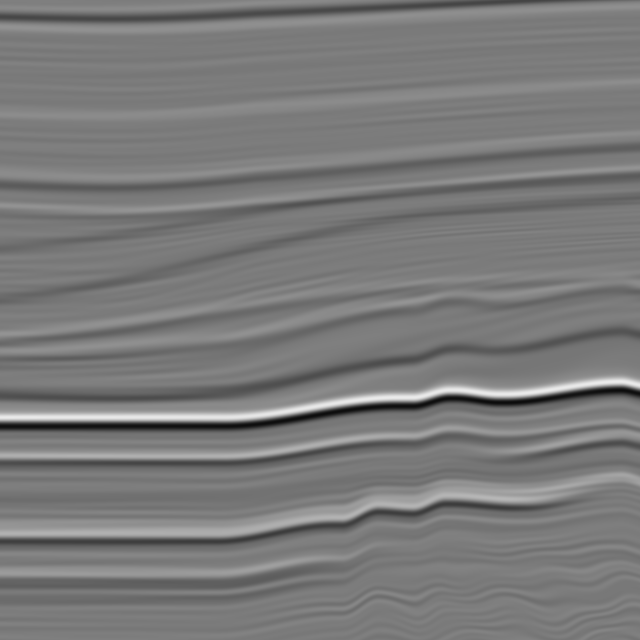
This texture is drawn by a three.js fragment shader. Its source:

```glsl
// Grey seismic section: thin rock layers rising to the right, with one strong folded reflector.
varying vec2 vUv;

const float PI = 3.14159;
const float ROCK_GREY = 0.482;

// Rise of the beds at x: (gentle ramp, sloping beds, middle fold, deep fold)
vec4 bedRise(float x) {
  float ramp = 1.1 * smoothstep(0.15, 1.15, x) - 0.1 * sin(PI * clamp(x / 0.4, 0.0, 1.0));
  float slope = mix(x, smoothstep(0.0, 0.7, x), 0.5);
  float fold = 0.031 * smoothstep(0.35, 0.62, x)
             + 0.012 * smoothstep(0.645, 0.703, x)
             - 0.0065 * smoothstep(0.71, 0.78, x)
             + 0.0195 * smoothstep(0.79, 0.97, x)
             - 0.0065 * smoothstep(0.97, 1.01, x);
  float deepFold = 0.025 * smoothstep(0.339, 0.521, x)
                 + 0.021 * smoothstep(0.534, 0.592, x)
                 - 0.003 * smoothstep(0.592, 0.645, x)
                 + 0.016 * smoothstep(0.645, 0.697, x)
                 - 0.0065 * smoothstep(0.703, 0.807, x)
                 + 0.022 * smoothstep(0.82, 0.977, x)
                 - 0.016 * smoothstep(0.97, 1.03, x);
  return vec4(ramp, slope, fold, deepFold);
}

// Signed distance below a bed that starts at leftDepth
float below(float depth, float leftDepth, vec4 rise, vec4 weights) {
  return depth - leftDepth + dot(rise, weights);
}

// Single soft line
float line(float dist, float width) {
  float t = dist / width;
  return exp(-t * t);
}

// Bright crest above, dark trough below
float wavelet(float dist, float width) {
  float t = dist / width;
  return -t * exp(0.5 - 0.5 * t * t);
}

// Fine beds from layered sines, bent and faded along their length
float fineBeds(float x, float bed, float disorder) {
  float sum = 0.0;
  for (int i = 1; i <= 8; i++) {
    float k = float(i);
    float bend = (0.5 + disorder) * sin(x * (3.0 + 1.7 * k) + bed * 23.0 + k * 2.1);
    float fade = 0.55 + 0.45 * sin(x * (2.0 + k) - bed * (17.0 + 5.0 * k) + k * k);
    sum += fade * sin(bed * (85.0 + 53.0 * k) + k * k * 1.7 + bend);
  }
  return sum;
}

float background(float x, float depth, vec4 rise) {
  float sloping = smoothstep(0.28, 0.42, depth) * (1.0 - smoothstep(0.45, 0.66, depth));
  float folded = smoothstep(0.5, 0.64, depth);
  float deep = smoothstep(0.7, 0.83, depth);
  vec4 weights = vec4(mix(0.035 + 0.07 * depth, 0.0, folded), 0.075 * sloping,
                      folded * (1.0 - deep), deep);
  float bed = depth + dot(rise, weights);

  // Broken, wavy ground at the lower right
  float broken = smoothstep(0.45, 0.75, x) * smoothstep(0.8, 0.94, depth);
  bed += broken * (0.009 * sin(x * 29.0 + depth * 17.0) + 0.004 * sin(x * 61.0 - depth * 43.0));
  float strength = mix(0.007, 0.013, smoothstep(0.25, 0.75, depth));
  return strength * fineBeds(x, bed, sloping + 1.5 * broken);
}

float upperBeds(float d, vec4 r) {
  vec4 top = vec4(0.031, 0.0, 0.0, 0.0);
  vec4 gentle = vec4(0.058, 0.0, 0.0, 0.0);
  float g = -0.20 * line(below(d, 0.026, r, top), 0.0065);
  g += 0.05 * line(below(d, 0.011, r, top), 0.007);
  g += 0.07 * line(below(d, 0.043, r, top), 0.008);
  g += 0.06 * line(below(d, 0.177, r, gentle * 0.83), 0.009);
  g += 0.06 * line(below(d, 0.269, r, gentle), 0.009);
  g -= 0.11 * line(below(d, 0.289, r, gentle), 0.008);
  g += 0.09 * line(below(d, 0.322, r, gentle), 0.006);
  g -= 0.06 * line(below(d, 0.334, r, gentle), 0.006);
  return g;
}

float slopingBeds(float x, float d, vec4 r) {
  float g = -0.08 * line(below(d, 0.387, r, vec4(0.0, 0.11, 0.0, 0.0)), 0.008);
  g -= 0.09 * line(below(d, 0.467, r, vec4(0.0, 0.158, 0.0, 0.0)), 0.009);
  g += 0.10 * (1.0 - 0.7 * x) * wavelet(below(d, 0.529, r, vec4(0.0, 0.10, 0.0, 0.0)), 0.007);
  g += 0.07 * wavelet(below(d, 0.557, r, vec4(0.0, 0.057, 1.0, 0.0)), 0.008);
  g -= 0.16 * line(below(d, 0.617, r, vec4(0.043, 0.0, 1.0, 0.0)), 0.009);
  return g;
}

float foldedBeds(float x, float d, vec4 r) {
  vec4 fold = vec4(0.0, 0.0, 1.0, 0.0);
  float g = 0.43 * wavelet(below(d, 0.659, r, fold), 0.0068);
  g += 0.04 * line(below(d, 0.637, r, fold), 0.010);
  g += mix(0.20, 0.10, smoothstep(0.4, 0.9, x)) * wavelet(below(d, 0.718, r, fold), 0.0063);
  g += 0.15 * smoothstep(0.68, 0.9, x) * wavelet(below(d, 0.78, r, fold + vec4(0.04, 0.0, 0.0, 0.0)), 0.007);
  g -= 0.04 * line(below(d, 0.778, r, fold), 0.012);
  return g;
}

float deepBeds(float x, float d, vec4 r) {
  vec4 deep = vec4(0.0, 0.0, 0.0, 1.0);
  float fading = 1.0 - smoothstep(0.4, 0.65, x);
  float g = mix(0.07, 0.17, smoothstep(0.4, 1.0, x)) * line(below(d, 0.818, r, deep), 0.008);
  g += 0.22 * (1.0 - smoothstep(0.78, 0.97, x)) * wavelet(below(d, 0.84, r, deep), 0.0068);
  g += 0.13 * fading * wavelet(below(d, 0.903, r, deep), 0.008);
  g -= 0.06 * fading * line(below(d, 0.937, r, deep), 0.008);
  return g;
}

void main() {
  float x = vUv.x;
  float depth = 1.0 - vUv.y;
  vec4 rise = bedRise(x);
  float grey = ROCK_GREY + background(x, depth, rise) + upperBeds(depth, rise);
  grey += slopingBeds(x, depth, rise) + foldedBeds(x, depth, rise) + deepBeds(x, depth, rise);
  gl_FragColor = vec4(vec3(clamp(grey, 0.0, 1.0)), 1.0);
}
```
